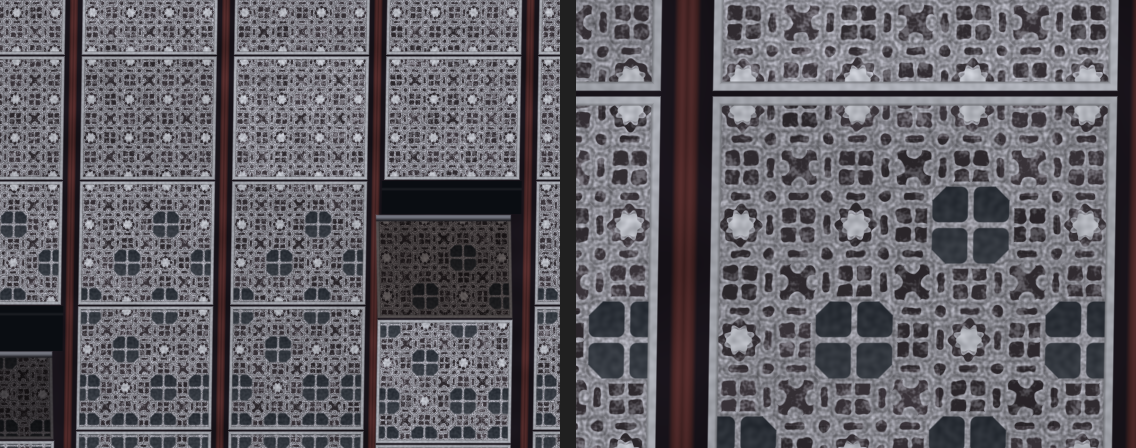
Left, the full canvas; right, a detail of the centre.
A Shadertoy shader for this pattern:

```glsl
// Facade of pierced metal screens hung between dark red rails, two of them propped open.
// Each screen is a lattice of windows, stars and rosettes cut by distance functions;
// large four-petal openings replace rosettes in the lower rows, and noise adds the wear.

float hash(vec2 p) {
    vec3 q = fract(vec3(p.xyx) * 0.1031);
    q += dot(q, q.yzx + 33.33);
    return fract((q.x + q.y) * q.z);
}

vec2 gradientAt(vec2 p) {
    float a = 6.2832 * hash(p);
    return vec2(cos(a), sin(a));
}

float gradientNoise(vec2 p) {
    vec2 i = floor(p), f = p - i, u = f * f * f * (f * (f * 6.0 - 15.0) + 10.0);
    vec2 e = vec2(0, 1);
    float a = dot(gradientAt(i), f), b = dot(gradientAt(i + e.yx), f - e.yx);
    float c = dot(gradientAt(i + e), f - e), d = dot(gradientAt(i + 1.0), f - 1.0);
    return mix(mix(a, b, u.x), mix(c, d, u.x), u.y);
}

float roundBox(vec2 p, vec2 halfSize, float r) {
    vec2 q = abs(p) - halfSize + r;
    return length(max(q, 0.0)) + min(max(q.x, q.y), 0.0) - r;
}

// Small holes of one lattice cell, negative inside
float cellHoles(vec2 g, vec2 id) {
    vec2 e = abs(g), s = vec2(max(e.x, e.y), min(e.x, e.y));
    bool oddX = mod(id.x, 2.0) > 0.5, oddY = mod(id.y, 2.0) > 0.5;
    float d = roundBox(e - 0.165, vec2(0.13), 0.06);
    if (!oddX && oddY) d = max(roundBox(g, vec2(0.3), 0.08), 0.14 - length(s - vec2(0.3, 0.0)));
    if (oddX && !oddY) d = abs(length(g) - 0.29) - 0.05 - 0.035 * cos(8.0 * atan(g.y, g.x));
    float slit = roundBox(s - vec2(0.5, 0.0), vec2(0.06, 0.17), 0.05);
    return min(d, min(slit, length(e - 0.5) - 0.1));
}

// Four chamfered petals parted by a thin cross
float petals(vec2 d) {
    vec2 a = abs(d);
    return max(roundBox(a - 0.36, vec2(0.31), 0.12), (a.x + a.y - 1.1) * 0.707);
}

// Which of the four sites in a line hold a large opening, one bit each
bool isLarge(vec2 site) {
    const int lines[5] = int[5](4, 10, 5, 2, 13);
    int j = int(site.y), bits = j < 7 ? 0 : j > 11 ? 15 : lines[j - 7];
    return ((bits >> int(clamp(site.x, 0.0, 3.0))) & 1) == 1;
}

void mainImage(out vec4 fragColor, in vec2 fragCoord) {
    // One unit is one lattice cell; y runs downwards
    float px = 23.4 / iResolution.y, tall = 6.53;
    vec2 p = vec2(fragCoord.x, iResolution.y - fragCoord.y) * px;
    float sx = p.x - 7.67 + 0.015 * (p.y - 11.7);
    float column = floor(sx / 7.95 + 0.5);
    float x = sx - column * 7.95, y = p.y + 3.63;

    // Propped screens: row, height of the gap above, drop of the lower edge
    vec3 prop = column == 2.0 ? vec3(2, 1.75, 0.7) : column == -1.0 ? vec3(3, 2.35, 0.5) : vec3(99, 0, 0);
    float start = prop.x * tall, row = prop.x, v = y - start - prop.y, height = tall + prop.z - prop.y;
    bool propped = y > start && y < start + tall + prop.z;
    if (!propped) {
        if (y > start) y -= prop.z;
        row = floor(y / tall);
        v = y - row * tall;
        height = tall;
    }
    float grain = gradientNoise(p * 7.0), fine = gradientNoise(p * 17.0), broad = gradientNoise(p * 0.6);

    // Rails and the shadow beside them
    float r = 3.975 - abs(x);
    vec3 color = mix(vec3(0.27, 0.14, 0.14), vec3(0.10, 0.08, 0.11), smoothstep(0.15, 0.25, r));
    color *= 0.9 + 0.3 * broad + 0.25 * smoothstep(0.1, 0.0, abs(r - 0.08));

    // Dark gap above a propped screen
    if (propped && v < 0.0) {
        float inside = smoothstep(px, -px, abs(x) - 3.65);
        vec3 gap = vec3(0.04, 0.05, 0.07) + 0.06 * smoothstep(0.12, 0.0, abs(v + prop.y - 0.45));
        color = mix(color, gap, inside);
    }
    if (row >= prop.x) x += propped ? 0.42 - 0.03 * v : 0.25;

    // Lattice holes, with large openings clearing the cells around them
    vec2 c = vec2(x, v - 0.29), id = round(c), g = c - id;
    vec2 s = (c + vec2(3, 0)) * 0.5, site = round(s), d = (s - site) * 2.0;
    bool large = isLarge(site + vec2(0, 3.0 * row));
    float petal = large ? petals(d) : 9.0;
    float hole = cellHoles(g, id) + 0.035 * grain;
    if (large) hole = max(hole, -roundBox(d, vec2(0.76), 0.3));

    // Carved metal, crusted holes, pale rosette hearts
    float age = hash(vec2(column, row) + 7.0);
    vec3 metal = vec3(0.60, 0.60, 0.635) * (1.0 + 0.25 * grain + 0.3 * fine + 0.08 * broad);
    metal *= 1.0 - 0.2 * smoothstep(0.05, 0.0, abs(hole - 0.07));
    float crust = smoothstep(-0.1, 0.6, gradientNoise(c * 4.0 + 9.0 * column) + 0.5 * fine + 0.15 * age);
    vec3 depth = mix(vec3(0.19, 0.17, 0.19), vec3(0.46, 0.45, 0.48), crust * 0.8);
    depth *= 0.85 + 0.4 * hash(id + 13.0 * vec2(column, row));
    vec3 screen = mix(metal, depth, smoothstep(px, -px, hole));
    float heart = length(d) - 0.2 - 0.025 * cos(6.0 * atan(d.y, d.x));
    if (!large) screen = mix(screen, vec3(0.72, 0.73, 0.76) + 0.15 * grain, smoothstep(px, -px, heart));
    vec3 glass = vec3(0.19, 0.21, 0.24) + 0.05 * d.y + 0.06 * grain;
    screen = mix(screen, glass, smoothstep(px, -px, petal));

    // Plain frame with a soft inner shadow
    float edge = min(3.59 - abs(x), min(v, height - v) + 0.02);
    vec3 frame = vec3(0.65, 0.66, 0.69) * (1.0 + 0.1 * grain + 0.06 * broad);
    frame *= 1.0 - 0.3 * smoothstep(0.17, 0.24, edge);
    screen = mix(frame, screen, smoothstep(-px, px, edge - 0.23));
    screen *= 0.94 + 0.1 * age;

    // Propped screens hang in shade under a lit ledge
    if (propped) {
        screen *= (column < 0.0 ? vec3(0.38, 0.36, 0.36) : vec3(0.52, 0.48, 0.46));
        vec3 ledge = mix(vec3(0.45, 0.46, 0.50), vec3(0.14, 0.14, 0.16), smoothstep(0.15, 0.36, v));
        screen = mix(ledge, screen, smoothstep(-px, px, v - 0.38));
    }
    color = mix(color, screen, smoothstep(-px, px, edge - 0.07));
    fragColor = vec4(clamp(color, 0.0, 1.0), 1.0);
}
```
